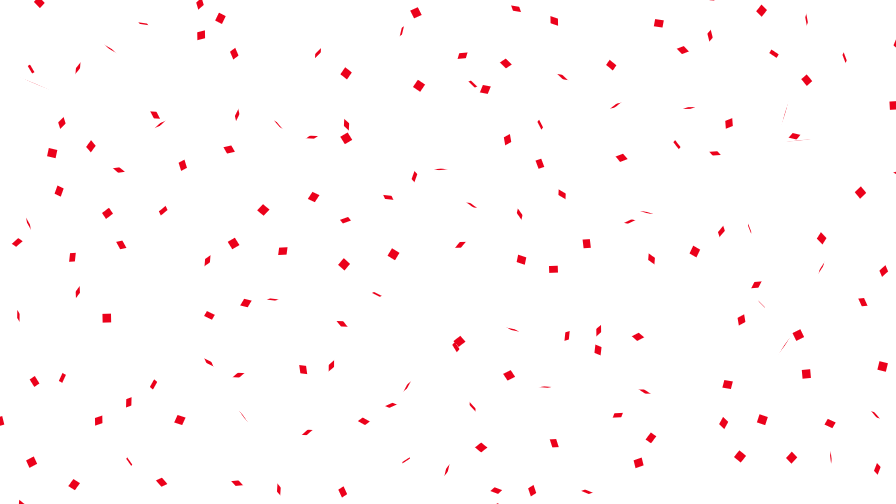
Give the GLSL for this pattern, as a WebGL 2 fragment shader.

```glsl
#version 300 es
precision highp float;
// Sparse red confetti on white: small square flakes tumbling in space.
// Each jittered grid cell holds one flake, projected to a parallelogram
// whose edges are smoothed by its box coverage of the pixel.

#define ROWS 9.5          // grid cells per canvas height
#define HALF_SIDE 0.0087  // half a flake's side, in canvas heights
#define MIN_FACING 0.03   // thinnest view of a flake, nearly edge-on
#define SEED 17.0
#define PAPER vec3(1.0)
#define FLAKE_RED vec3(0.92, 0.005, 0.105)

uniform vec2 u_resolution;
out vec4 fragColor;

const float TAU = 6.2831853;

vec3 hash32(vec2 p) {
    vec3 q = fract(p.xyx * vec3(0.1031, 0.1030, 0.0973));
    q += dot(q, q.yxz + 33.33);
    return fract((q.xxy + q.yzz) * q.zyx);
}

mat2 rotation(float angle) {
    float c = cos(angle), s = sin(angle);
    return mat2(c, s, -s, c);
}

float cross2(vec2 a, vec2 b) {
    return a.x * b.y - a.y * b.x;
}

// Share of a pixel-wide interval at t covered by the band [-h, h]
float bandCoverage(float t, float h, float pixel) {
    float lo = max(t - 0.5 * pixel, -h);
    float hi = min(t + 0.5 * pixel, h);
    return clamp((hi - lo) / pixel, 0.0, 1.0);
}

// Parallelogram with half-edge vectors a and b, as two crossing bands
float flakeCoverage(vec2 p, vec2 a, vec2 b, float pixel) {
    float area = abs(cross2(a, b));
    float lenA = max(length(a), 1e-5);
    float lenB = max(length(b), 1e-5);
    return bandCoverage(cross2(p, a) / lenA, area / lenA, pixel)
         * bandCoverage(cross2(p, b) / lenB, area / lenB, pixel);
}

void main() {
    vec2 uv = gl_FragCoord.xy / u_resolution.y;
    float pixel = 1.0 / u_resolution.y;
    vec2 home = floor(uv * ROWS);
    float ink = 0.0;

    // Flakes may reach over cell borders, so visit the neighbours too
    for (int y = -1; y <= 1; y++) {
        for (int x = -1; x <= 1; x++) {
            vec2 cell = home + vec2(x, y);
            vec3 place = hash32(cell + SEED);
            vec3 pose = hash32(cell + SEED + 71.7);
            vec2 center = (cell + place.xy) / ROWS;

            // Spin in its own plane, foreshorten, then turn on the canvas
            float facing = mix(MIN_FACING, 1.0, place.z);
            mat2 spin = rotation(pose.x * TAU);
            mat2 turn = rotation(pose.y * TAU);
            vec2 squash = HALF_SIDE * vec2(1.0, facing);
            vec2 edgeA = turn * (spin[0] * squash);
            vec2 edgeB = turn * (spin[1] * squash);

            ink = max(ink, flakeCoverage(uv - center, edgeA, edgeB, pixel));
        }
    }

    fragColor = vec4(mix(PAPER, FLAKE_RED, ink), 1.0);
}
```
